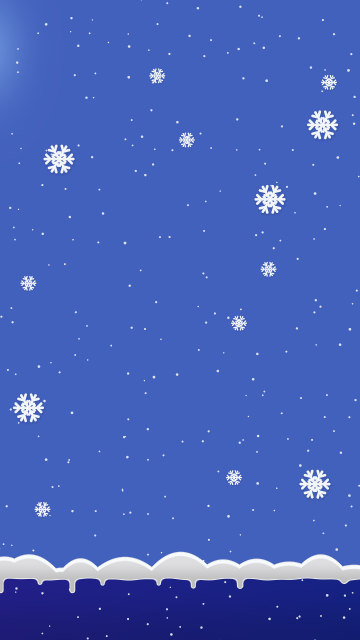
Give the GLSL for this background, as a WebGL 2 fragment shader.

```glsl
#version 300 es
precision highp float;
// Winter backdrop: blue sky with scattered snow dots and six-armed flakes,
// above a snow-capped ledge with icicles and a dark blue ground.
// Lengths are in canvas widths; shapes are distance functions blended in order.
uniform vec2 u_resolution;
out vec4 fragColor;

const float PI = 3.14159;

// Flakes: centre and radius
const vec3 FLAKES[13] = vec3[13](
  vec3(.164, 1.336, .043), vec3(.896, 1.431, .043), vec3(.750, 1.224, .043),
  vec3(.079, .645, .043), vec3(.875, .433, .043), vec3(.437, 1.567, .022),
  vec3(.914, 1.549, .022), vec3(.519, 1.389, .022), vec3(.079, .991, .022),
  vec3(.746, 1.030, .022), vec3(.664, .880, .022), vec3(.650, .451, .022),
  vec3(.118, .363, .022));

// Snow mounds: centre, peak height and curvature
const vec3 MOUNDS[12] = vec3[12](
  vec3(.012, .232, 7.), vec3(.081, .238, 7.), vec3(.172, .201, 6.),
  vec3(.224, .227, 11.), vec3(.347, .231, 5.), vec3(.502, .245, 6.5),
  vec3(.620, .224, 7.), vec3(.713, .226, 7.), vec3(.803, .218, 5.),
  vec3(.891, .238, 9.), vec3(.984, .209, 4.), vec3(.280, .194, 8.));

// Icicles: position, tip height and half width
const vec3 ICICLES[8] = vec3[8](
  vec3(.002, .130, .008), vec3(.111, .153, .006), vec3(.201, .130, .008),
  vec3(.285, .151, .006), vec3(.441, .151, .006), vec3(.537, .143, .007),
  vec3(.667, .142, .009), vec3(.956, .156, .008));

float hash(vec2 p) {
  return fract(sin(dot(p, vec2(127.1, 311.7))) * 43758.55);
}

float segment(vec2 p, vec2 a, vec2 b) {
  vec2 ab = b - a;
  return length(p - a - ab * clamp(dot(p - a, ab) / dot(ab, ab), 0., 1.));
}

float smoothMin(float a, float b, float k) {
  float h = max(k - abs(a - b), 0.) / k;
  return min(a, b) - h * h * k * .25;
}

// Soft coverage of a signed distance over one pixel
float cover(float d, float pixel) {
  return clamp(.5 - d / pixel, 0., 1.);
}

// Unit snowflake folded into one arm with two pairs of twigs
float snowflake(vec2 p) {
  float a = mod(atan(p.y, p.x) + PI / 6., PI / 3.) - PI / 6.;
  p = length(p) * vec2(cos(a), abs(sin(a)));
  float d = segment(p, vec2(0), vec2(.92, 0));
  d = min(d, segment(p, vec2(.56, 0), vec2(.82, .27)));
  d = min(d, segment(p, vec2(.27, 0), vec2(.40, .17)));
  return d - .085;
}

// One jittered dot per cell, present with the given density
float snowDots(vec2 p, float cells, float density, float radius, float pixel) {
  vec2 id = floor(p * cells);
  vec2 jitter = .12 + .76 * vec2(hash(id + 3.7), hash(id + 9.2));
  float size = radius * mix(.65, 1.15, hash(id + 5.1));
  float d = length(p - (id + jitter) / cells) - size;
  return cover(d, pixel) * step(hash(id + 1.3), density);
}

// Ledge body: mounds above, wavy underside with melted drips below
float snowLedge(vec2 p, out float top) {
  top = .17;
  for (int i = 0; i < 12; i++) {
    float dx = p.x - MOUNDS[i].x;
    top = max(top, MOUNDS[i].y - MOUNDS[i].z * dx * dx);
  }
  float under = .168 + .002 * sin(p.x * 31.) + .001 * sin(p.x * 83.) - p.y;
  for (int i = 0; i < 8; i++) {
    vec3 ice = ICICLES[i];
    float drip = segment(p, vec2(ice.x, ice.y + ice.z), vec2(ice.x, .18)) - ice.z;
    under = smoothMin(under, drip, .014);
  }
  under = -min(-under, 1.);
  return max((p.y - top) * .88, under);
}

void main() {
  vec2 p = gl_FragCoord.xy / u_resolution.x;
  float pixel = 1. / u_resolution.x;

  // Sky with a pale glow at the upper left edge
  vec3 color = vec3(.26, .38, .74);
  float glow = exp(-dot((p - vec2(-.03, 1.64)) / vec2(.09, .14),
                        (p - vec2(-.03, 1.64)) / vec2(.09, .14)));
  color += vec3(.14, .17, .10) * glow;

  // Dark ground, a little more violet on the left
  vec3 ground = mix(vec3(.13, .12, .52), vec3(.08, .13, .50), p.x);
  ground *= mix(.88, 1.03, smoothstep(0., .16, p.y));
  color = mix(color, ground, cover(p.y - .18, pixel));

  // Scattered snow in a coarse and a fine layer
  float dots = snowDots(p, 13., .55, .0032, pixel);
  dots = max(dots, snowDots(p + 4.3, 19., .24, .0026, pixel));
  color = mix(color, vec3(.93, .95, .98), dots * .9);

  // Flakes with a faint shadow
  for (int i = 0; i < 13; i++) {
    vec3 f = FLAKES[i];
    vec2 q = (p - f.xy) / f.z;
    float shade = 1. - smoothstep(-.05, .16, snowflake(q + vec2(-.04, .07)));
    color = mix(color, vec3(.18, .27, .56), shade * .35);
    color = mix(color, vec3(.95, .96, .97), cover(snowflake(q) * f.z, pixel));
  }

  // Grey snow body with a white crest and a thin bright outline
  float top;
  float ledge = snowLedge(p, top);
  vec3 snow = mix(vec3(.74), vec3(.87, .87, .88), smoothstep(.155, .22, p.y));
  snow = mix(snow, vec3(.97, .98, .99), smoothstep(.014, .009, top - p.y));
  snow = mix(snow, vec3(.93), smoothstep(.004, .001, -ledge));
  color = mix(color, snow, cover(ledge, pixel));

  fragColor = vec4(color, 1.);
}
```
